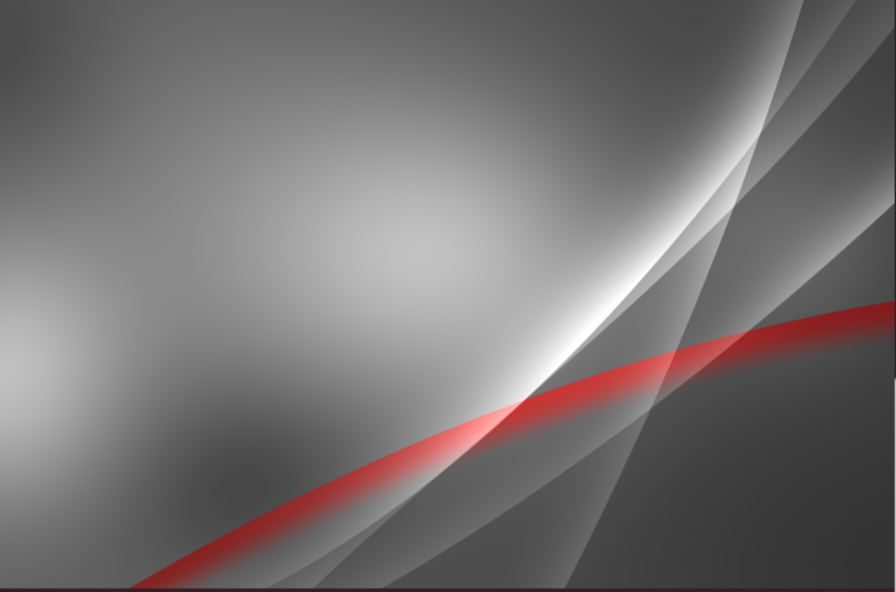
Reproduce this background procedurally as a Shadertoy shader.

```glsl
// Soft elliptical light spot
float spot(vec2 p, vec2 centre, vec2 radius) {
    vec2 q = (p - centre) / radius;
    return exp(-dot(q, q));
}

// Ribbon: crisp edge at d = 0, fading out towards positive d
float ribbon(float d, float width) {
    float aa = fwidth(d);
    float fade = max(d, 0.0) / width;
    return smoothstep(-aa, aa, d) * exp(-fade - 0.5 * fade * fade);
}

// Quadratic curve through the base point (start, 0)
float arc(float x, float start, float middle, float slope, float bend) {
    return (x - start) * (slope + bend * (x - middle));
}

void mainImage(out vec4 fragColor, in vec2 fragCoord) {
    vec2 p = fragCoord / iResolution.xy;

    // Blurred grey backdrop
    float grey = 0.34 - 0.09 * p.x;
    grey += 0.33 * spot(p, vec2(0.51, 0.56), vec2(0.20, 0.25));
    grey += 0.20 * spot(p, vec2(0.30, 0.62), vec2(0.30, 0.40));
    grey += 0.36 * spot(p, vec2(0.00, 0.36), vec2(0.14, 0.23));
    grey += 0.13 * spot(p, vec2(0.88, 0.60), vec2(0.12, 0.20));
    grey -= 0.12 * spot(p, vec2(0.28, 0.20), vec2(0.14, 0.17));
    grey -= 0.09 * spot(p, vec2(0.00, 0.90), vec2(0.12, 0.20));
    grey -= 0.05 * spot(p, vec2(0.95, 0.05), vec2(0.30, 0.30));
    vec3 colour = vec3(grey);

    // Red band, solid along its upper edge
    float below = arc(p.x, 0.137, 0.586, 0.7238, -0.3713) - p.y;
    float aa = fwidth(below);
    float band = smoothstep(-aa, aa, below) * (1.0 - smoothstep(0.012, 0.078, below));
    float lit = spot(p, vec2(0.62, 0.33), vec2(0.24, 0.5));
    vec3 red = mix(vec3(0.50, 0.09, 0.09), vec3(0.80, 0.19, 0.18), lit);
    colour = mix(colour, red, 0.93 * band);

    // Main sweep, brightest along its middle
    float sweep = p.y - arc(p.x, 0.289, 0.586, 1.094, 1.101);
    float light = ribbon(sweep, 0.13) * (0.07 + 0.36 * spot(p, vec2(0.66, 0.44), vec2(0.24, 0.38)));

    // Second sweep, crossing the first
    float cubic = 0.917 * (p.x - 0.345) * (p.x - 0.586) * (p.x - 0.823);
    float second = p.y - arc(p.x, 0.345, 0.586, 1.349, 0.109) - cubic;
    light += ribbon(second, 0.15) * (0.10 + 0.16 * spot(p, vec2(0.73, 0.55), vec2(0.22, 0.35)));

    // Lower sweep, brighter to the right
    float lower = p.y - arc(p.x, 0.419, 0.729, 1.010, 0.46);
    light += ribbon(lower, 0.085) * (0.11 + 0.20 * smoothstep(0.65, 1.0, p.x));

    // Steep blade, fading to the left
    float blade = 0.628 + arc(p.y, 0.0, 0.409, 0.3105, -0.0702) - p.x;
    light += ribbon(blade, 0.055) * (0.13 + 0.17 * spot(p, vec2(0.84, 0.70), vec2(0.3, 0.28)));

    // Screen the light over the backdrop
    colour += light * (1.12 - 0.45 * colour);

    // Thin border at the bottom and right
    colour = mix(colour, vec3(0.20, 0.12, 0.14), 1.0 - smoothstep(0.004, 0.008, p.y));
    vec3 rim = mix(vec3(0.75), vec3(0.15), smoothstep(0.355, 0.365, p.y));
    colour = mix(colour, rim, smoothstep(0.9975, 0.9995, p.x));

    fragColor = vec4(clamp(colour, 0.0, 1.0), 1.0);
}
```
